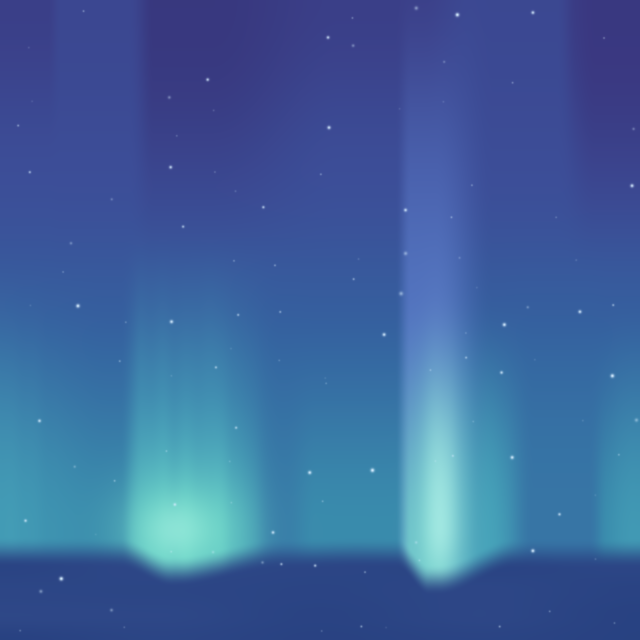
Give the GLSL for this background, as a Shadertoy shader.

```glsl
// Aurora curtains in a starry blue violet sky above a dark, misty horizon.
#define HORIZON 0.137
#define HORIZON_BLUR 0.024
#define STREAK_AMOUNT 0.12
#define STAR_CELLS 13.0
#define STAR_DENSITY 0.42
#define STAR_RADIUS 0.0022

const vec3 VIOLET = vec3(0.225, 0.215, 0.50);
const vec3 INDIGO = vec3(0.235, 0.305, 0.595);
const vec3 BLUE = vec3(0.205, 0.385, 0.625);
const vec3 TEAL = vec3(0.225, 0.545, 0.675);
const vec3 GROUND = vec3(0.165, 0.265, 0.515);
const vec3 CYAN = vec3(0.30, 0.68, 0.75);
const vec3 MINT = vec3(0.48, 0.90, 0.80);
const vec3 ICE = vec3(0.69, 0.94, 0.91);
const vec3 PERIWINKLE = vec3(0.36, 0.48, 0.79);

float hash(vec2 p) {
    vec3 q = fract(p.xyx * vec3(0.1031, 0.1030, 0.0973));
    q += dot(q, q.yzx + 33.33);
    return fract((q.x + q.y) * q.z);
}

float noise(vec2 p) {
    vec2 i = floor(p), f = fract(p);
    f = f * f * (3.0 - 2.0 * f);
    return mix(mix(hash(i), hash(i + vec2(1, 0)), f.x),
               mix(hash(i + vec2(0, 1)), hash(i + vec2(1, 1)), f.x), f.y);
}

// Gaussian spot with separate widths on each axis
float glow(vec2 p, vec2 centre, vec2 size) {
    vec2 d = (p - centre) / size;
    return exp(-dot(d, d));
}

// Vertical band with its own softness on each side
float band(float x, float left, float right, float softLeft, float softRight) {
    return smoothstep(left - softLeft, left + softLeft, x)
         * (1.0 - smoothstep(right - softRight, right + softRight, x));
}

// One at the base height, fading to zero at the top height
float fade(float y, float base, float top) {
    return 1.0 - smoothstep(base, top, y);
}

vec3 skyColor(vec2 p) {
    vec3 c = mix(TEAL, BLUE, smoothstep(0.17, 0.53, p.y));
    c = mix(c, INDIGO, smoothstep(0.42, 0.75, p.y));
    c = mix(c, VIOLET, 0.65 * smoothstep(0.70, 1.0, p.y));

    // Dark violet gaps and paler folds near the top
    float high = smoothstep(0.55, 0.95, p.y);
    c = mix(c, VIOLET * 0.96, 0.7 * high * band(p.x, 0.22, 0.43, 0.02, 0.10));
    c = mix(c, VIOLET, 0.9 * high * smoothstep(0.87, 0.93, p.x));
    c = mix(c, INDIGO, 0.6 * high * band(p.x, 0.70, 0.885, 0.04, 0.015));
    c = mix(c, INDIGO, 0.55 * high * band(p.x, 0.085, 0.22, 0.01, 0.02));

    // Blue shadows between the curtains
    float low = fade(p.y, 0.15, 0.65);
    c = mix(c, BLUE, 0.35 * low * band(p.x, 0.40, 0.47, 0.025, 0.025));
    c = mix(c, BLUE, 0.55 * low * band(p.x, 0.80, 0.935, 0.03, 0.015));
    return c;
}

vec3 addCurtains(vec3 c, vec2 p) {
    float streak = 1.0 + STREAK_AMOUNT * (noise(vec2(p.x * 55.0, p.y * 1.5))
                 + noise(vec2(p.x * 21.0, p.y)) - 1.0) * 2.0;

    // Outer curtains
    c = mix(c, CYAN, 0.65 * streak * fade(p.y, 0.14, 0.62) * fade(p.x, -0.04, 0.17));
    c = mix(c, CYAN, 0.45 * streak * fade(p.y, 0.12, 0.55) * smoothstep(0.93, 0.99, p.x));

    // Broad left curtain with a round mint core
    float broad = band(p.x, 0.205, 0.385, 0.017, 0.055);
    c = mix(c, CYAN, 0.72 * streak * broad * fade(p.y, 0.18, 0.66));
    c = mix(c, MINT, 0.42 * streak * broad * fade(p.y, 0.10, 0.40));
    c = mix(c, MINT, 0.75 * glow(p, vec2(0.285, 0.172), vec2(0.090, 0.075)));
    c = mix(c, ICE, 0.40 * glow(p, vec2(0.275, 0.172), vec2(0.048, 0.042)));

    // Narrow right curtain: violet above, icy below
    float narrow = band(p.x, 0.630, 0.725, 0.012, 0.045);
    float skirt = band(p.x, 0.66, 0.80, 0.04, 0.035);
    c = mix(c, PERIWINKLE, 0.80 * narrow * fade(p.y, 0.42, 1.08));
    c = mix(c, CYAN, 0.60 * streak * skirt * fade(p.y, 0.15, 0.55));
    c = mix(c, MINT, 0.62 * streak * narrow * fade(p.y, 0.14, 0.55));
    float ray = p.y > 0.18 ? 0.20 : 0.085;
    c = mix(c, ICE, 0.75 * streak * glow(p, vec2(0.690, 0.18), vec2(0.030, ray)));
    return c;
}

// Round stars scattered over a jittered grid
float stars(vec2 p, float cells, float seed) {
    vec2 id = floor(p * cells);
    vec2 key = id + seed;
    vec2 jitter = vec2(hash(key + 7.1), hash(key + 19.7));
    vec2 centre = (id + mix(vec2(0.15), vec2(0.85), jitter)) / cells;
    float power = hash(key + 41.3);
    float radius = STAR_RADIUS * (0.75 + 0.7 * power * power * power);
    return step(hash(key), STAR_DENSITY) * glow(p, centre, vec2(radius))
         * mix(0.18, 1.0, power * power);
}

void mainImage(out vec4 fragColor, in vec2 fragCoord) {
    vec2 p = fragCoord / iResolution.xy;
    vec3 color = addCurtains(skyColor(p), p);

    // The lit curtains dip below the misty horizon
    float dip = 0.030 * band(p.x, 0.23, 0.36, 0.04, 0.08)
              + 0.042 * band(p.x, 0.645, 0.745, 0.025, 0.06);
    float edge = HORIZON - dip + 0.006 * (noise(vec2(p.x * 9.0, 2.0)) - 0.5);
    vec3 ground = GROUND + 0.025 * (noise(p * vec2(4.0, 26.0)) - 0.3);
    color = mix(ground, color, smoothstep(edge - HORIZON_BLUR, edge + HORIZON_BLUR, p.y));

    float light = stars(p, STAR_CELLS, 3.0) + 0.5 * stars(p, STAR_CELLS * 0.8, 57.0);
    color = mix(color, vec3(0.84, 0.93, 1.0), min(light, 1.0));
    fragColor = vec4(color, 1.0);
}
```
